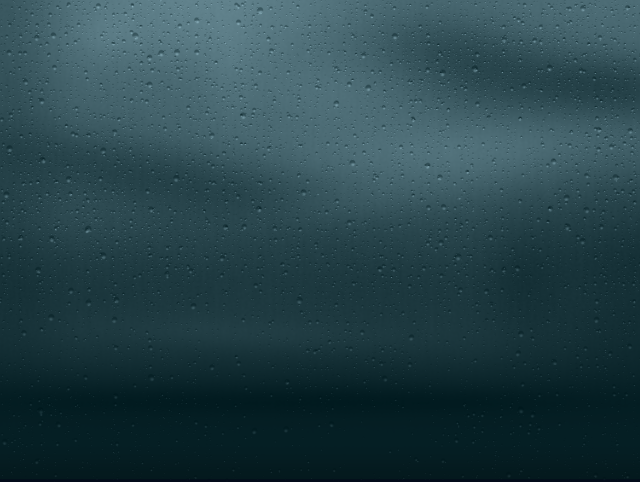
A WebGL 1 fragment shader for this texture:

```glsl
precision highp float;

uniform vec2 u_resolution;

vec2 hash2(vec2 p) {
  vec2 q = vec2(dot(p, vec2(127.1, 311.7)), dot(p, vec2(269.5, 183.3)));
  return fract(sin(q) * 43758.55);
}

float gradientDot(vec2 cell, vec2 corner, vec2 f) {
  return dot(hash2(cell + corner) * 2.0 - 1.0, f - corner);
}

float gradientNoise(vec2 p) {
  vec2 i = floor(p);
  vec2 f = fract(p);
  vec2 w = f * f * f * (f * (f * 6.0 - 15.0) + 10.0);
  float low = mix(gradientDot(i, vec2(0.0), f), gradientDot(i, vec2(1.0, 0.0), f), w.x);
  float high = mix(gradientDot(i, vec2(0.0, 1.0), f), gradientDot(i, vec2(1.0), f), w.x);
  return mix(low, high, w.y);
}

// Soft elliptical cloud, tilted by a slope
float cloud(vec2 uv, vec2 center, vec2 size, float slope) {
  vec2 d = uv - center;
  d.y -= slope * d.x;
  d /= size;
  return exp(-dot(d, d));
}

// Brightness of the blurred view behind the glass
float backdrop(vec2 uv) {
  float level = 0.25 * smoothstep(0.15, 0.32, uv.y);
  level += 0.45 * smoothstep(0.38, 0.74, uv.y);
  level += 0.08 * smoothstep(0.75, 1.0, uv.y);

  // Bright sky patches
  level += 0.22 * cloud(uv, vec2(0.31, 1.0), vec2(0.20, 0.13), 0.0);
  level += 0.07 * cloud(uv, vec2(0.17, 0.93), vec2(0.045, 0.05), 0.0);
  level += 0.07 * cloud(uv, vec2(0.36, 0.84), vec2(0.04, 0.10), 0.0);
  level += 0.10 * cloud(uv, vec2(0.50, 0.80), vec2(0.15, 0.07), -0.2);
  level += 0.16 * cloud(uv, vec2(0.70, 0.68), vec2(0.25, 0.065), 0.08);
  level += 0.09 * cloud(uv, vec2(0.52, 0.57), vec2(0.18, 0.045), 0.2);
  level += 0.07 * cloud(uv, vec2(0.36, 0.31), vec2(0.24, 0.035), -0.05);

  // Dark cloud bands
  level -= 0.30 * cloud(uv, vec2(0.72, 0.88), vec2(0.14, 0.09), -0.25);
  level -= 0.38 * cloud(uv, vec2(0.96, 0.82), vec2(0.17, 0.07), -0.08);
  level -= 0.22 * cloud(uv, vec2(0.08, 0.68), vec2(0.22, 0.08), -0.12);
  level -= 0.17 * cloud(uv, vec2(0.34, 0.61), vec2(0.20, 0.07), -0.15);
  level -= 0.09 * cloud(uv, vec2(0.82, 0.43), vec2(0.06, 0.12), 0.0);
  level -= 0.05 * cloud(uv, vec2(0.50, 0.17), vec2(0.60, 0.03), 0.0);

  // Darkened sides
  level *= 1.0 - 0.42 * smoothstep(0.72, 1.02, uv.x) * (1.0 - smoothstep(0.45, 0.80, uv.y));
  level *= 1.0 - 0.28 * (1.0 - smoothstep(0.0, 0.14, uv.x));
  return level + 0.05 * gradientNoise(uv * vec2(3.0, 9.0)) * smoothstep(0.1, 0.4, uv.y);
}

// One jittered drop per cell: x is its dark cap, y its lit lower rim
vec2 dropLayer(vec2 p, float cells, float radius, float chance, float pixel) {
  vec2 id = floor(p * cells);
  vec2 jitter = hash2(id + cells);
  vec2 traits = hash2(id * 1.7 + cells + 19.3);
  float r = radius * mix(0.55, 1.2, traits.y * traits.y);
  vec2 center = (id + mix(vec2(0.25), vec2(0.75), jitter)) / cells;
  vec2 d = (p - center) / r;
  d.x += 0.25 * (jitter.y - 0.5) * d.y;
  float edge = 0.75 * pixel / r;
  float body = 1.0 - smoothstep(1.0 - edge, 1.0 + edge, length(d * vec2(1.0, 0.88)));
  vec2 toRim = d - vec2(0.5 * (jitter.x - 0.4), -0.55);
  float rim = exp(-dot(toRim, toRim) * 3.0);
  float cap = smoothstep(-0.5, 0.4, d.y);
  return vec2(cap, rim) * body * step(traits.x, chance);
}

void main() {
  vec2 uv = gl_FragCoord.xy / u_resolution;
  vec2 p = gl_FragCoord.xy / u_resolution.y;
  float pixel = 1.0 / u_resolution.y;
  float level = backdrop(uv);

  // Drops thin out toward the bottom and gather in loose patches
  float density = mix(0.25, 0.65, smoothstep(0.08, 0.55, uv.y));
  density += 0.45 * gradientNoise(p * 5.0 + 7.0);
  float spray = cloud(uv, vec2(0.78, 0.88), vec2(0.22, 0.10), -0.2);
  spray += 0.6 * cloud(uv, vec2(0.13, 0.60), vec2(0.18, 0.15), 0.0);

  vec2 drops = dropLayer(p, 31.0, 0.0056, density * 0.55, pixel);
  drops += dropLayer(p + 3.1, 52.0, 0.0037, density * 0.75, pixel);
  drops += 0.75 * dropLayer(p + 5.7, 83.0, 0.0026, density * 0.7 + 0.2 * spray, pixel);
  drops += 0.5 * dropLayer(p + 9.2, 125.0, 0.0019, density * 0.5 + 0.4 * spray, pixel);

  // Fine mist and faint vertical runs
  float mist = gradientNoise(p * 150.0) * 0.035;
  mist += gradientNoise(p * vec2(110.0, 14.0)) * 0.03;
  level += mist * smoothstep(0.05, 0.5, uv.y);

  level -= drops.x * (0.04 + 0.36 * max(level, 0.0));
  level += drops.y * (0.24 + 0.16 * smoothstep(0.1, 0.6, uv.y) + 0.15 * spray);

  vec3 color = vec3(0.02, 0.12, 0.14) + vec3(0.36, 0.39, 0.41) * level;
  color *= mix(0.82, 1.0, smoothstep(0.0, 0.08, uv.y));
  float sill = 1.0 - smoothstep(0.004, 0.004 + 1.5 * pixel, uv.y);
  color = mix(color, vec3(0.01, 0.03, 0.10), sill * 0.8);
  gl_FragColor = vec4(clamp(color, 0.0, 1.0), 1.0);
}
```
